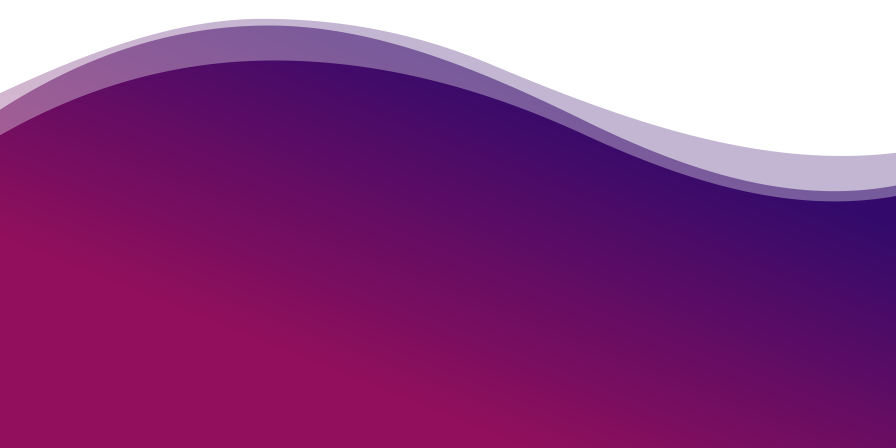
Reproduce this background procedurally as a WebGL 1 fragment shader.

```glsl
precision highp float;
// Three stacked translucent waves on white, the lowest one opaque.
// Each crest line is a smooth chain of cubic Hermite spans, and all
// waves share one diagonal gradient from magenta to indigo.

uniform vec2 u_resolution;

const vec3 PAPER   = vec3(1.0);
const vec3 MAGENTA = vec3(0.57, 0.06, 0.36);
const vec3 INDIGO  = vec3(0.20, 0.04, 0.42);

// Gradient axis, and the positions along it where the colours settle
const vec2 GRADIENT_AXIS = vec2(0.8, 1.0);
const float GRADIENT_START = 0.466;
const float GRADIENT_END = 1.286;

const float BACK_OPACITY = 0.30;
const float MIDDLE_OPACITY = 0.53;
const float FRONT_OPACITY = 1.0;

// Wave knots: x, height, slope (canvas spans 0 to 1 on both axes)
const vec3 BACK_LEFT    = vec3(0.0, 0.792, 0.93);
const vec3 BACK_CREST   = vec3(0.293, 0.958, 0.0);
const vec3 BACK_FALL    = vec3(0.547, 0.857, -0.84);
const vec3 BACK_RIGHT   = vec3(1.0, 0.659, 0.24);

const vec3 MIDDLE_LEFT  = vec3(0.0, 0.755, 1.29);
const vec3 MIDDLE_CREST = vec3(0.300, 0.943, 0.0);
const vec3 MIDDLE_FALL  = vec3(0.651, 0.732, -0.98);
const vec3 MIDDLE_RIGHT = vec3(1.0, 0.586, 0.38);

const vec3 FRONT_LEFT   = vec3(0.0, 0.698, 1.14);
const vec3 FRONT_CREST  = vec3(0.306, 0.865, 0.0);
const vec3 FRONT_FALL   = vec3(0.651, 0.7005, -0.92);
const vec3 FRONT_RIGHT  = vec3(1.0, 0.5625, 0.36);

// Cubic between two knots, matching height and slope at both ends
float hermite(float x, vec3 a, vec3 b) {
    float span = b.x - a.x;
    float t = (x - a.x) / span;
    float s = 1.0 - t;
    float heights = mix(a.y, b.y, t * t * (3.0 - 2.0 * t));
    return heights + span * t * s * (a.z * s - b.z * t);
}

float waveHeight(float x, vec3 left, vec3 crest, vec3 fall, vec3 right) {
    if (x < crest.x) return hermite(x, left, crest);
    if (x < fall.x) return hermite(x, crest, fall);
    return hermite(x, fall, right);
}

// Coverage below a wave, softened over about one pixel
float below(float height, float y) {
    return clamp((height - y) * u_resolution.y + 0.5, 0.0, 1.0);
}

void main() {
    vec2 uv = gl_FragCoord.xy / u_resolution;

    // Shared diagonal gradient
    float along = dot(uv, GRADIENT_AXIS);
    float blend = (along - GRADIENT_START) / (GRADIENT_END - GRADIENT_START);
    vec3 ink = mix(MAGENTA, INDIGO, clamp(blend, 0.0, 1.0));

    // Crest lines, back to front
    float back = waveHeight(uv.x, BACK_LEFT, BACK_CREST, BACK_FALL, BACK_RIGHT);
    float middle = waveHeight(uv.x, MIDDLE_LEFT, MIDDLE_CREST, MIDDLE_FALL, MIDDLE_RIGHT);
    float front = waveHeight(uv.x, FRONT_LEFT, FRONT_CREST, FRONT_FALL, FRONT_RIGHT);

    // Layered washes
    vec3 color = PAPER;
    color = mix(color, ink, BACK_OPACITY * below(back, uv.y));
    color = mix(color, ink, MIDDLE_OPACITY * below(middle, uv.y));
    color = mix(color, ink, FRONT_OPACITY * below(front, uv.y));

    gl_FragColor = vec4(color, 1.0);
}
```
